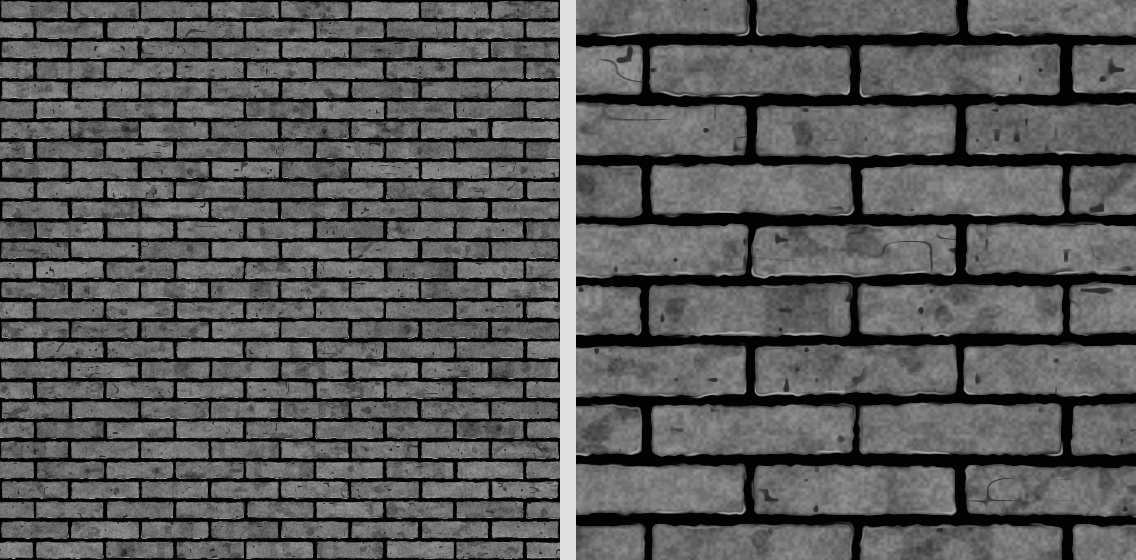
Left, the full canvas; right, a detail of the centre.
Reproduce this texture procedurally as a WebGL 2 fragment shader.

```glsl
#version 300 es
precision highp float;
// Weathered grey brick wall in running bond, 8 bricks by 28 courses, with black joints.
// Each brick is a rounded box with a wobbly edge; its wear comes from noise seeded
// by a brick index that wraps around the canvas, so the wall tiles on all sides.

uniform vec2 u_resolution;
out vec4 fragColor;

const vec2 BRICKS = vec2(8.0, 28.0);
const vec2 HALF_BRICK = vec2(0.0597, 0.0147);
const float CORNER = 0.0032;
const vec3 MORTAR = vec3(0.008);
const vec3 SOOT = vec3(0.13);
const vec3 CLAY = vec3(0.455);
const vec3 LIME = vec3(0.68);

float hash(vec2 p) {
  vec3 q = fract(p.xyx * 0.1031);
  q += dot(q, q.yzx + 33.33);
  return fract((q.x + q.y) * q.z);
}

// Signed random value, from -1 to 1, for one property of a brick
float vary(vec2 id, float property) {
  return hash(id + property * vec2(17.0, 31.0)) * 2.0 - 1.0;
}

// Smooth value noise; the seed selects an independent field
float noise(vec2 p, vec2 seed) {
  vec2 i = floor(p);
  vec2 f = p - i;
  f = f * f * (3.0 - 2.0 * f);
  i += seed;
  float low = mix(hash(i), hash(i + vec2(1, 0)), f.x);
  float high = mix(hash(i + vec2(0, 1)), hash(i + vec2(1, 1)), f.x);
  return mix(low, high, f.y);
}

float fbm(vec2 p, vec2 seed) {
  float sum = 0.0;
  float gain = 0.533;
  for (int octave = 0; octave < 4; octave++) {
    sum += gain * noise(p, seed);
    p = p * 2.0 + 7.3;
    gain *= 0.5;
  }
  return sum;
}

float roundedBox(vec2 p, vec2 halfSize, float radius) {
  vec2 q = abs(p) - halfSize + radius;
  return length(max(q, 0.0)) + min(max(q.x, q.y), 0.0) - radius;
}

// Soft line of the given half width around zero
float line(float d, float width) {
  return 1.0 - smoothstep(0.0, width, abs(d));
}

// Distance to a slightly misplaced, tilted brick with a ragged outline
float brickDistance(vec2 p, vec2 id, vec2 seed) {
  p -= vec2(vary(id, 1.0) * 0.0009, vary(id, 2.0) * 0.0004);
  p.y += p.x * vary(id, 3.0) * 0.009;
  vec2 halfSize = HALF_BRICK + vec2(vary(id, 4.0) * 0.0007, vary(id, 5.0) * 0.0004);
  float ragged = (noise(p * 75.0, seed) - 0.5) * 0.0014
               + (noise(p * 260.0, seed + 9.0) - 0.5) * 0.0013;
  return roundedBox(p, halfSize, CORNER) + ragged;
}

// Fired clay: tone, cloudy patches, kiln bands, stains, pits, cracks and grain
vec3 brickFace(vec2 p, vec2 id, vec2 seed) {
  float tone = 1.0 + vary(id, 6.0) * 0.09;
  tone += (fbm(p * vec2(38.0, 75.0), seed + 11.0) - 0.5) * 0.38;

  float band = smoothstep(0.52, 0.75, noise(p * vec2(75.0, 9.0), seed + 23.0));
  tone -= band * 0.17 * smoothstep(0.1, 0.9, vary(id, 7.0));

  float stain = smoothstep(0.56, 0.74, fbm(p * vec2(60.0, 90.0), seed + 37.0));
  tone -= stain * (0.16 + 0.14 * vary(id, 8.0));

  vec2 blot = (p - vec2(vary(id, 9.0) * 0.045, vary(id, 10.0) * 0.006)) / vec2(0.0075, 0.0085);
  float blotEdge = length(blot) + (noise(p * 180.0, seed + 41.0) - 0.5) * 0.7;
  tone -= (1.0 - smoothstep(0.6, 1.0, blotEdge)) * 0.25 * step(0.55, vary(id, 11.0));

  tone += (noise(p * 260.0, seed + 53.0) - 0.5) * 0.15;
  tone += (noise(p * 512.0, seed + 67.0) - 0.5) * 0.24;

  float pit = smoothstep(0.85, 0.95, noise(p * 170.0, seed + 71.0))
            * smoothstep(0.48, 0.68, noise(p * 45.0, seed + 79.0));
  float crack = line(noise(p * vec2(32.0, 85.0), seed + 83.0) - 0.5, 0.04)
              * smoothstep(0.55, 0.75, noise(p * 50.0, seed + 89.0))
              * step(0.6, vary(id, 12.0));
  return mix(CLAY * tone, SOOT, max(pit * 0.85, crack * 0.75));
}

void main() {
  vec2 uv = gl_FragCoord.xy / u_resolution;
  float pixel = 1.0 / min(u_resolution.x, u_resolution.y);

  // Running bond: every other course shifts by half a brick
  vec2 grid = uv * BRICKS;
  grid.x += 0.5 * (1.0 - mod(floor(grid.y), 2.0));
  vec2 id = mod(floor(grid), BRICKS);
  vec2 p = (fract(grid) - 0.5) / BRICKS;
  vec2 seed = id * vec2(61.0, 47.0);

  float d = brickDistance(p, id, seed);
  vec3 face = brickFace(p, id, seed);
  float worn = smoothstep(-0.0024, 0.0002, d) * (0.3 + 0.5 * noise(p * 130.0, seed + 97.0));
  face = mix(face, SOOT, worn);

  vec3 joint = MORTAR * (0.5 + noise(p * 300.0, seed + 101.0));
  vec3 color = mix(joint, face, 1.0 - smoothstep(-0.5 * pixel, 0.5 * pixel, d));

  // Thin lime crust wandering over the edge, strongest along the bottom
  float wander = mix(-0.0018, 0.001, noise(p * 70.0, seed + 103.0));
  float patches = smoothstep(0.42, 0.8, noise(p * 85.0, seed + 107.0));
  float lower = 1.0 - smoothstep(-0.0135, -0.008, p.y);
  float crust = line(d - wander, max(0.0012, pixel * 0.7)) * patches * mix(0.4, 0.9, lower);
  fragColor = vec4(mix(color, LIME, crust), 1.0);
}
```
